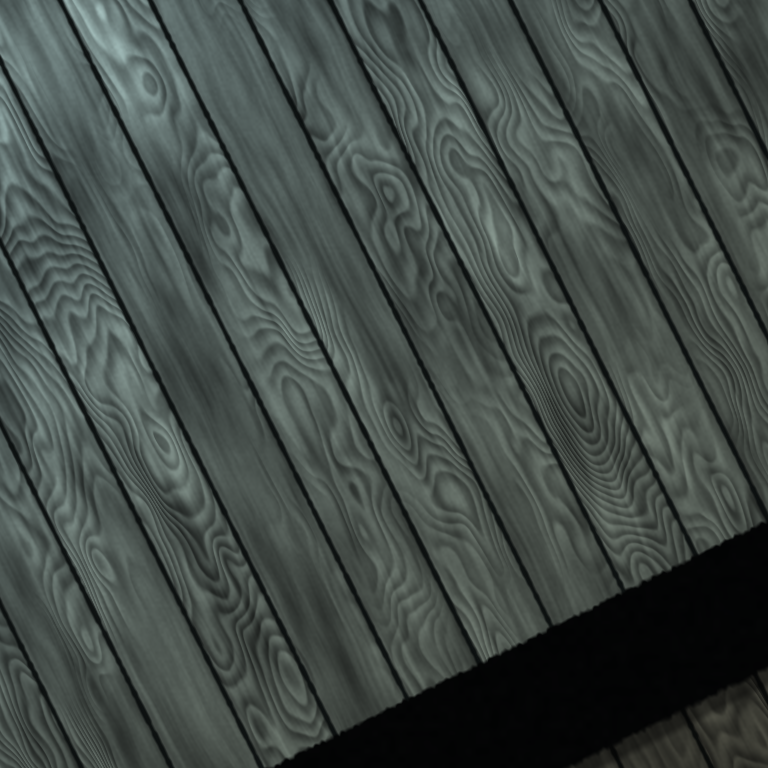
Write a WebGL 2 fragment shader that draws this texture.

```glsl
#version 300 es
precision highp float;

uniform vec2 u_resolution;
out vec4 fragColor;

float hash(vec2 p) {
    p = fract(p * vec2(0.1731, 0.2317));
    p += dot(p, p.yx + 19.19);
    return fract((p.x + p.y) * p.x * 7.13);
}

float noise(vec2 p) {
    vec2 cell = floor(p), f = fract(p);
    f = f * f * (3.0 - 2.0 * f);
    return mix(mix(hash(cell), hash(cell + vec2(1, 0)), f.x),
               mix(hash(cell + vec2(0, 1)), hash(cell + vec2(1, 1)), f.x), f.y);
}

float fbm(vec2 p) {
    float sum = 0.0, amplitude = 0.57;
    for (int i = 0; i < 3; i++) {
        sum += amplitude * noise(p);
        p = p * 2.03 + 17.3;
        amplitude *= 0.5;
    }
    return sum;
}

// Brightness of one plank: u runs across it, t along it
float woodTone(float u, float t, float plank) {
    vec2 seed = vec2(hash(vec2(plank + 31.0, 7.0)), hash(vec2(plank + 53.0, 3.0))) * 60.0 + 20.0;
    float bold = 1.0 - step(0.5, abs(mod(plank, 5.0) - 3.0));

    // Growth rings are contours of a stretched noise field
    float field = fbm(vec2(u * 1.3, t * 4.5) + seed);
    float oval = length(vec2((u - 0.65) * 2.3, (t - 0.6) / 0.2)) + 1.3 * (field - 0.5);
    float rings = mix(15.0 * field + 5.0 * u, 5.0 * oval + 7.0 * field, bold);
    float saw = fract(rings);
    float ridge = smoothstep(0.0, 0.28, saw) * (1.0 - smoothstep(0.28, 1.0, saw));
    float visible = smoothstep(0.3, 0.75, noise(vec2(u * 1.5, t * 5.0) + seed.yx));

    // Fibres, soft stains and the pale heart of a bold plank
    float fibre = fbm(vec2(u * 9.0 + 2.0 * field, t * 9.0) + seed);
    float streak = noise(vec2(u * 22.0 + 5.0 * field, t * 5.0) + seed.yx);
    float stain = fbm(vec2(u * 2.0, t * 7.0) + seed.yx + 9.0);
    float heart = bold * (1.0 - smoothstep(0.42, 0.56, oval));

    float tone = 0.9 + 0.12 * (hash(seed) - 0.5);
    tone += 0.5 * (fibre - 0.5) + 0.18 * (streak - 0.5) + 0.65 * (stain - 0.5);
    tone += (ridge - 0.2) * mix(0.4 * visible, 0.42, bold);
    return tone + 0.3 * heart;
}

void main() {
    vec2 p = gl_FragCoord.xy / u_resolution;
    p.y = 1.0 - p.y;
    float pixel = 1.0 / min(u_resolution.x, u_resolution.y);

    // Slanted axes: plank number across, distance along
    float across = (p.x - 0.497 * p.y - 0.078) / 0.1172;
    float along = dot(p, vec2(0.445, 0.8955));
    float plank = floor(across);
    float u = across - plank;

    // Wood lit from the upper left
    float glow = exp(-2.5 * length(p));
    vec3 wood = mix(vec3(0.288, 0.316, 0.292), vec3(0.280, 0.326, 0.322), smoothstep(1.5, 0.1, p.x + p.y) * 0.0
        + 1.0 - smoothstep(0.1, 1.5, p.x + p.y));
    wood *= woodTone(u, along, plank) * (0.97 + 0.6 * glow);
    wood *= 0.97 + 0.06 * noise(p * 260.0);

    // Dark, slightly ragged seams with a worn lip
    float seam = (0.5 - abs(u - 0.5)) * 0.105;
    float ragged = 0.0024 + 0.0013 * (noise(vec2(along * 150.0, floor(across + 0.5) + 40.0)) - 0.5);
    wood *= 0.82 + 0.18 * smoothstep(0.002, 0.011, seam);
    wood += 0.035 * smoothstep(0.003, 0.005, u * 0.105) * (1.0 - smoothstep(0.005, 0.009, u * 0.105));
    float gap = 1.0 - smoothstep(ragged - pixel, ragged + 0.0012 + pixel, seam);
    wood = mix(wood, vec3(0.035, 0.05, 0.05), gap * 0.93);

    // Black band across the plank ends, dim boards beyond it
    float fray = 0.005 * (noise(vec2(across * 22.0 + 90.0, along * 70.0)) - 0.5);
    vec3 shade = vec3(0.008, 0.011, 0.012) + 0.008 * noise(p * 90.0);
    vec3 beyond = wood * vec3(0.72, 0.66, 0.62) * mix(0.6, 1.0, smoothstep(1.238, 1.25, along));
    float bandStart = smoothstep(1.05 - pixel, 1.053 + pixel, along + fray);
    float bandEnd = smoothstep(1.221 - pixel, 1.227 + pixel, along + fray);
    vec3 color = mix(mix(wood, shade, bandStart), beyond, bandEnd);

    fragColor = vec4(clamp(color, 0.0, 1.0), 1.0);
}
```
